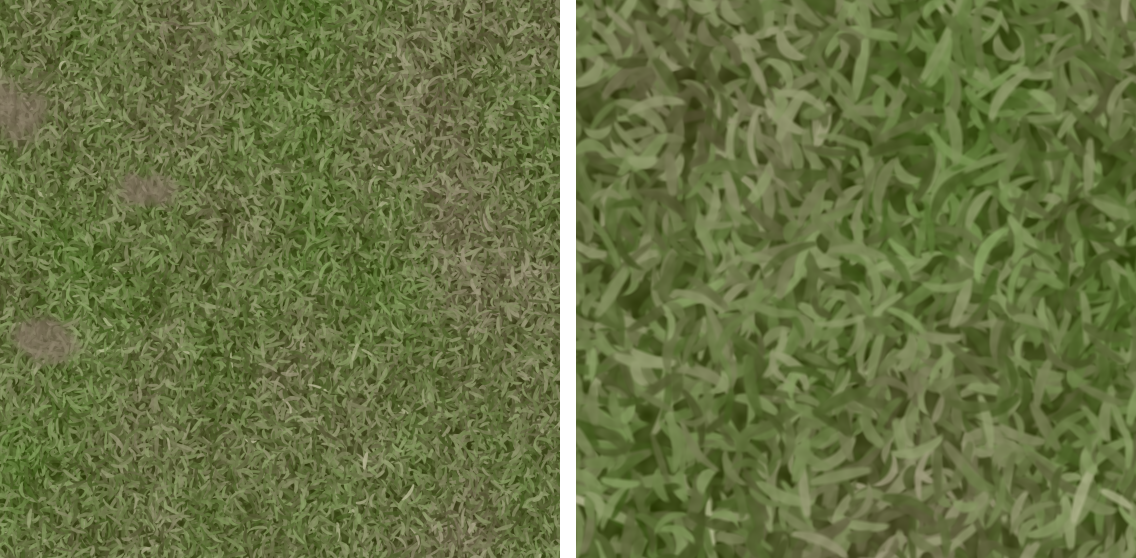
Left, the full canvas; right, a detail of the centre.
This texture is drawn by a Shadertoy shader. Its source:

```glsl
// Worn lawn seen from above: short tangled grass blades, dry streaks and bare soil.

const float PI = 3.14159265;
const int BLADE_LAYERS = 8;

const vec3 SHADOW_GREEN = vec3(0.24, 0.28, 0.10);
const vec3 LIGHT_GREEN = vec3(0.56, 0.60, 0.42);
const vec3 DRY_SHIFT = vec3(0.038, -0.012, 0.045);
const vec3 SOIL_DARK = vec3(0.38, 0.34, 0.26);
const vec3 SOIL_LIGHT = vec3(0.60, 0.54, 0.47);

vec4 hash4(vec2 p) {
    vec4 q = fract(p.xyxy * vec4(0.1031, 0.1030, 0.0973, 0.1099));
    q += dot(q, q.wzxy + 33.33);
    return fract((q.xxyz + q.yzzw) * q.zywx);
}

// Gradient noise, roughly -0.7 to 0.7
float cornerSlope(vec2 cell, vec2 offset) {
    float angle = 2.0 * PI * hash4(cell + 57.0).x;
    return dot(vec2(cos(angle), sin(angle)), offset);
}

float gradientNoise(vec2 p) {
    vec2 i = floor(p), f = fract(p);
    vec2 u = f * f * f * (f * (f * 6.0 - 15.0) + 10.0);
    vec2 e = vec2(1.0, 0.0);
    float low = mix(cornerSlope(i, f), cornerSlope(i + e, f - e), u.x);
    float high = mix(cornerSlope(i + e.yx, f - e.yx), cornerSlope(i + 1.0, f - 1.0), u.x);
    return mix(low, high, u.y);
}

float fractalNoise(vec2 p) {
    float sum = 0.0, weight = 1.0;
    for (int i = 0; i < 3; i++) {
        sum += weight * gradientNoise(p);
        p = p * 2.03 + 17.3;
        weight *= 0.5;
    }
    return sum;
}

// Coverage of one curved, tapered blade lying along local y
float bladeMask(vec2 p, float angle, float halfLength, float halfWidth, float bend, float blur) {
    float c = cos(angle), s = sin(angle);
    vec2 q = vec2(c * p.x + s * p.y, c * p.y - s * p.x);
    float along = q.y / halfLength;
    q.x -= bend * (along * along - 0.4);
    float width = halfWidth * (1.0 - 0.55 * along * along);
    float side = 1.0 - smoothstep(width - blur, width + blur, abs(q.x));
    float ends = 1.0 - smoothstep(halfLength - 2.0 * blur, halfLength + blur, abs(q.y));
    return side * ends;
}

// Lays one layer of blades over a turf value of (tone, dryness)
vec2 layBlades(vec2 turf, vec2 p, float cellSize, float layer, float blur) {
    vec2 home = floor(p / cellSize);
    for (int y = -1; y <= 1; y++) {
        for (int x = -1; x <= 1; x++) {
            vec2 cell = home + vec2(x, y);
            vec4 place = hash4(cell + layer * 71.0 + 11.0);
            vec4 look = hash4(cell + layer * 37.0 + 203.0);
            float lean = place.z - 0.5;
            float angle = 2.0 * PI * lean * (0.3 + 0.4 * abs(lean));
            float halfLength = cellSize * mix(0.35, 0.85, place.w);
            float halfWidth = mix(0.0021, 0.0039, look.x);
            float bend = (look.y - 0.5) * 0.012;
            float mask = bladeMask(p - (cell + place.xy) * cellSize,
                                   angle, halfLength, halfWidth, bend, blur);
            float tone = mix(0.12, 0.98, look.z) + 0.014 * layer;
            tone += 0.4 * step(0.985, look.w);
            turf = mix(turf, vec2(tone, 1.4 * (look.w - 0.5)), 0.86 * mask);
        }
    }
    return turf;
}

// Three ragged worn patches toward the left side
float bareSoil(vec2 p) {
    float ragged = 0.55 * fractalNoise(p * 16.0);
    float mask = 0.0;
    for (int i = 0; i < 3; i++) {
        float n = float(i);
        vec2 center = vec2(0.02 + 0.06 * n * n, 0.8 - mod(0.41 * n, 0.68));
        vec2 radius = vec2(0.065, 0.055 - 0.012 * n);
        float d = length((p - center) / radius) + ragged;
        mask = max(mask, 1.0 - smoothstep(0.55, 1.25, d));
    }
    return mask;
}

// Dryness of the lawn: broad patches plus an upright worn track
float lawnDryness(vec2 p) {
    float track = exp(-pow((p.x - 0.84) / 0.09, 2.0));
    return 1.3 * fractalNoise(p * vec2(4.5, 3.0) + 5.0) + 0.65 * track - 0.1;
}

void mainImage(out vec4 fragColor, in vec2 fragCoord) {
    vec2 p = fragCoord / iResolution.y;
    float blur = max(0.0014, 0.7 / iResolution.y);

    // Shaded thatch, then blades from bottom to top
    vec2 turf = vec2(0.06 + 0.3 * gradientNoise(p * 85.0), 0.1);
    for (int i = 0; i < BLADE_LAYERS; i++) {
        float layer = float(i);
        turf = layBlades(turf, p + layer * 0.37, 0.022 + 0.001 * mod(layer, 3.0), layer, blur);
    }

    // Uneven light and broad colour changes
    float tone = turf.x + 0.14 * fractalNoise(p * 9.0) + 0.16 * gradientNoise(p * 130.0);
    float dryness = clamp(turf.y + lawnDryness(p), -1.3, 1.3);
    vec3 color = mix(SHADOW_GREEN, LIGHT_GREEN, tone - 0.03) + DRY_SHIFT * dryness;

    // Soil shows through with soft fibres
    float fibre = 0.5 + 0.35 * fractalNoise(p * vec2(70.0, 40.0)) + 0.25 * (tone - 0.5);
    color = mix(color, mix(SOIL_DARK, SOIL_LIGHT, fibre), 0.8 * bareSoil(p));

    fragColor = vec4(clamp(color, 0.0, 1.0), 1.0);
}
```
